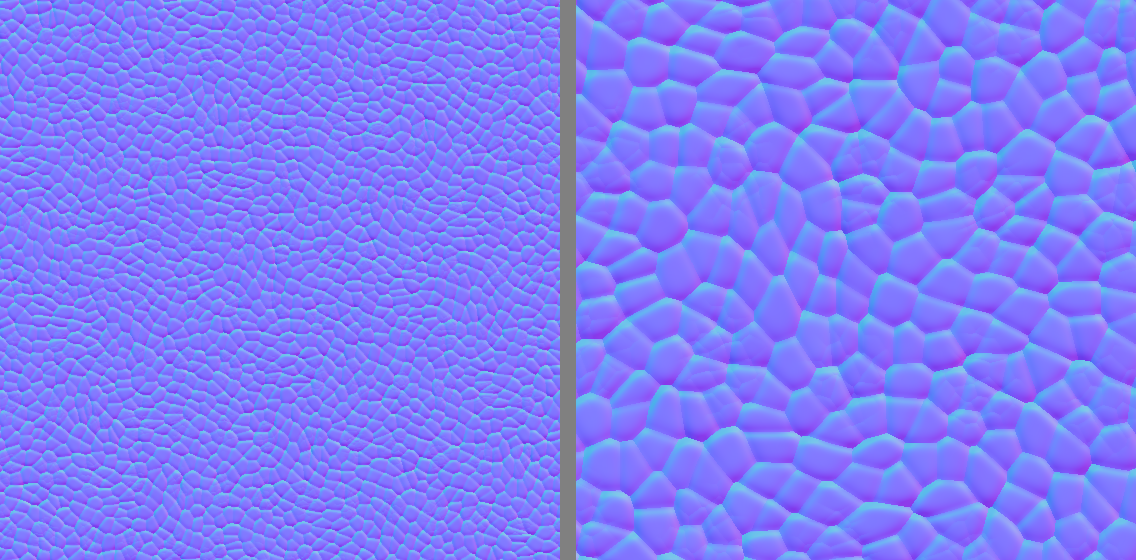
Left: the whole. Right: its middle third, enlarged.
Write a WebGL 1 fragment shader that draws this texture map.

```glsl
precision highp float;
// Tangent-space normal map of pebbled leather: small flat-topped cells split by creases.
uniform vec2 u_resolution;

const float TAU = 6.2831853;

vec2 hash2(vec2 p) {
  vec3 q = fract(p.xyx * vec3(0.1031, 0.1030, 0.0973));
  q += dot(q, q.yzx + 33.33);
  return fract((q.xx + q.yz) * q.zy);
}

// Random pair of a cell; the turned integer lattice repeats once per canvas.
vec2 cellRandom(vec2 id, mat2 lattice) {
  vec2 canvas = id * lattice / dot(lattice[0], lattice[0]);
  return hash2(id - lattice * floor(canvas + 0.00007));
}

vec2 site(vec2 id, mat2 lattice) {
  return id + 0.13 + 0.74 * cellRandom(id, lattice);
}

// Adds a periodic shear wave and its transposed Jacobian.
void shearWave(vec2 uv, vec2 k, float phase, inout vec2 q, inout mat2 jt) {
  float a = TAU * dot(k, uv) + phase;
  vec2 dir = vec2(-k.y, k.x) / length(k);
  q += dir * 0.14 * sin(a) / (TAU * length(k));
  vec2 g = normalize(k) * 0.14 * cos(a);
  jt += mat2(g * dir.x, g * dir.y);
}

// Surface lean of a wrapped cellular relief; every crease pushes its flank outward.
vec2 cellLean(vec2 q, mat2 lattice, mat2 jt) {
  vec2 p = lattice * q;
  vec2 base = floor(p), home = base, center = p;
  float nearest = 9.0;
  for (int j = -1; j <= 1; j++)
  for (int i = -1; i <= 1; i++) {
    vec2 id = base + vec2(i, j);
    vec2 s = site(id, lattice);
    float d = dot(s - p, s - p);
    if (d < nearest) { nearest = d; home = id; center = s; }
  }
  vec2 homeRnd = cellRandom(home, lattice);
  vec2 lean = (homeRnd.yx - 0.5) * 0.08;
  for (int j = -2; j <= 2; j++)
  for (int i = -2; i <= 2; i++) {
    if (i == 0 && j == 0) continue;
    vec2 id = home + vec2(i, j);
    vec2 s = site(id, lattice);
    vec2 n = normalize(s - center);
    float d = dot(0.5 * (s + center) - p, n);
    vec2 facing = jt * (n * lattice) / length(lattice[0]);
    // upper flanks are narrow and steep, lower flanks wide and soft
    float up = smoothstep(-0.5, 0.6, facing.y - 0.3 * facing.x);
    float width = mix(0.27, 0.21, up);
    float depth = mix(0.22, 0.5, up);
    depth *= 0.6 + 0.7 * fract(homeRnd.x + cellRandom(id, lattice).x);
    lean += facing * depth * exp(-d * d / (width * width)) * smoothstep(-0.06, 0.15, d);
  }
  return lean;
}

void main() {
  vec2 uv = gl_FragCoord.xy / u_resolution;

  // bend the cell rows so they flow in varying directions
  vec2 q = uv;
  mat2 jt = mat2(1.0);
  shearWave(uv, vec2(3.0, 4.0), 0.4, q, jt);
  shearWave(uv, vec2(-5.0, 2.0), 2.1, q, jt);
  shearWave(uv, vec2(2.0, -3.0), 4.0, q, jt);
  shearWave(uv, vec2(6.0, 5.0), 1.3, q, jt);

  vec2 lean = cellLean(q, mat2(40.0, 22.0, -22.0, 40.0), jt);

  // faint finer creases in scattered patches
  float patches = sin(TAU * (7.0 * uv.x + 4.0 * uv.y)) * sin(TAU * (5.0 * uv.y - 6.0 * uv.x));
  lean += 0.2 * smoothstep(0.0, 0.7, patches) * cellLean(q, mat2(72.0, -41.0, 41.0, 72.0), jt);

  // soft undulation of the hide
  lean += 0.015 * vec2(sin(TAU * (23.0 * q.x + 9.0 * q.y)), sin(TAU * (17.0 * q.y - 14.0 * q.x)));

  // sideways flanks are shallower and lean with the dominant diagonal
  vec2 slope = vec2(0.5 * lean.x + 0.02, lean.y - 0.2 * lean.x - 0.06);
  slope.x -= 0.2 * max(slope.y, 0.0);
  slope *= min(1.0, 0.55 / max(length(slope), 0.001));

  vec3 normal = vec3(slope, sqrt(1.0 - dot(slope, slope)));
  gl_FragColor = vec4(0.5 + 0.5 * normal, 1.0);
}
```
